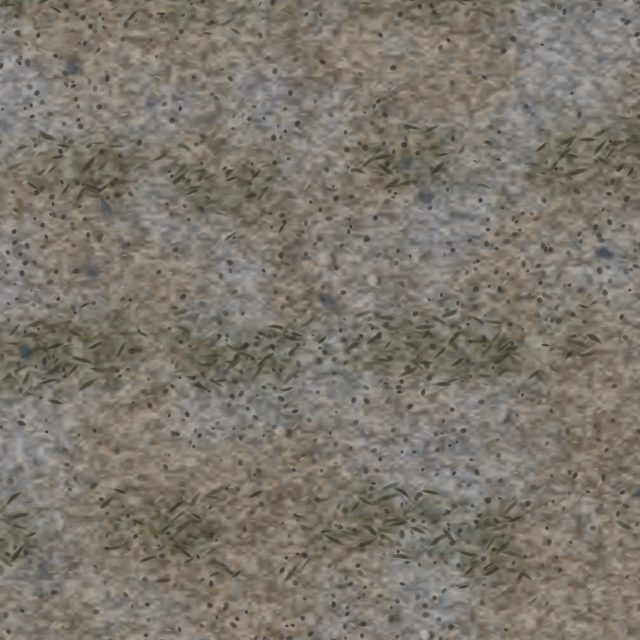
Write a Shadertoy shader that draws this texture.

```glsl
// Dry stony soil seen from above, with rows of sparse moss, dark pebbles and pale straw.
#define GRAIN_FREQ 78.0
#define GRAIN_CONTRAST 0.31
#define PEBBLE_CELLS 62.0
#define PEBBLE_DENSITY 0.20
#define FLECK_CELLS 58.0
#define BLADE_CELLS 44.0
#define ROW_SPACING 0.285
#define ROW_START 0.17
#define ROW_WIDTH 0.052
#define MOSS_STRENGTH 0.72

const vec3 WARM_SOIL = vec3(0.505, 0.468, 0.420);
const vec3 GREY_SOIL = vec3(0.525, 0.518, 0.515);
const vec3 MOSS = vec3(0.335, 0.325, 0.235);
const vec3 DARK_STONE = vec3(0.215, 0.200, 0.185);
const vec3 BLUE_STONE = vec3(0.220, 0.245, 0.290);
const vec3 STRAW = vec3(0.690, 0.660, 0.605);
const vec3 PALE_STONE = vec3(0.740, 0.725, 0.700);

vec3 hash3(vec2 p) {
    vec3 q = fract(p.xyx * vec3(0.1031, 0.1030, 0.0973));
    q += dot(q, q.yxz + 33.33);
    return fract((q.xxy + q.yzz) * q.zyx);
}

// Value noise, 0 to 1
float noise(vec2 p) {
    vec2 i = floor(p), f = fract(p);
    f = f * f * (3.0 - 2.0 * f);
    float low = mix(hash3(i).x, hash3(i + vec2(1, 0)).x, f.x);
    float high = mix(hash3(i + vec2(0, 1)).x, hash3(i + vec2(1, 1)).x, f.x);
    return mix(low, high, f.y);
}

float fbm(vec2 p) {
    float sum = 0.0, amp = 0.533;
    for (int i = 0; i < 4; i++) {
        sum += amp * noise(p);
        p = mat2(1.6, 1.2, -1.2, 1.6) * p + 17.3;
        amp *= 0.5;
    }
    return sum;
}

// Soft ellipses, one per cell; radii are in cells, tilt is the spread of angles
float scatter(vec2 p, float density, vec2 radii, float tilt, float seed) {
    vec2 cell = floor(p);
    float cover = 0.0;
    for (int y = -1; y <= 1; y++)
    for (int x = -1; x <= 1; x++) {
        vec2 id = cell + vec2(x, y);
        vec3 place = hash3(id + seed), form = hash3(id + seed + 71.0);
        float a = (form.x - 0.4) * tilt;
        vec2 d = mat2(cos(a), -sin(a), sin(a), cos(a)) * (p - id - place.xy);
        float r = length(d / (radii * mix(0.6, 1.25, form.y)));
        float present = smoothstep(-0.03, 0.03, density - place.z);
        cover = max(cover, present * mix(0.5, 1.0, form.z) * (1.0 - smoothstep(0.45, 1.3, r)));
    }
    return cover;
}

// Moss gathers along evenly spaced rows and breaks up into clumps
float mossMask(vec2 uv) {
    float y = uv.y + 0.05 * (noise(uv * 5.0 + 40.0) - 0.5);
    float d = mod(y - ROW_START + 0.5 * ROW_SPACING, ROW_SPACING) - 0.5 * ROW_SPACING;
    float row = exp(-d * d / (ROW_WIDTH * ROW_WIDTH));
    float clumps = smoothstep(0.32, 0.66, fbm(uv * vec2(8.0, 6.0) + 9.0));
    return row * clumps;
}

void mainImage(out vec4 fragColor, in vec2 fragCoord) {
    vec2 uv = fragCoord / iResolution.y;
    vec2 warped = uv + 0.006 * (vec2(noise(uv * 45.0), noise(uv * 45.0 + 30.0)) - 0.5);

    // Broad patches of warm earth and grey dust
    float dust = fbm(uv * 4.5 + 3.0);
    vec3 color = mix(WARM_SOIL, GREY_SOIL, smoothstep(0.32, 0.68, dust));
    color += 0.09 * (fbm(uv * 13.0 + 60.0) - 0.5);

    // Moss tint
    float moss = mossMask(uv);
    float tuft = smoothstep(0.15, 0.75, fbm(warped * vec2(32.0, 42.0)));
    color = mix(color, MOSS, MOSS_STRENGTH * moss * mix(0.45, 1.0, tuft));

    // Crumbly grain, slightly wider than tall
    vec2 g = warped * GRAIN_FREQ * vec2(0.85, 1.2);
    float grain = 0.5 * noise(g) + 0.5 * noise(g * 1.9 + 11.0) - 0.5;
    color += GRAIN_CONTRAST * grain;
    color += vec3(0.03, 0.0, -0.03) * (noise(uv * 65.0 + 90.0) - 0.5);

    // Straw flecks and blades of grass
    float fleck = scatter(warped * FLECK_CELLS, 0.26, vec2(0.42, 0.15), 1.6, 5.0);
    color = mix(color, STRAW, 0.50 * fleck * (1.0 - 0.6 * moss));
    float blade = scatter(warped * BLADE_CELLS, 0.75 * moss, vec2(0.62, 0.15), 1.7, 23.0);
    color = mix(color, MOSS * 0.60, 0.75 * blade);

    // Dark pebbles, crowded in some areas
    float crowd = smoothstep(0.30, 0.70, fbm(uv * 5.0 + 27.0)) + 0.5 * moss;
    float pebble = scatter(warped * PEBBLE_CELLS, PEBBLE_DENSITY * (0.3 + 1.3 * crowd),
                           vec2(0.30, 0.24), 3.0, 47.0);
    color = mix(color, DARK_STONE, 0.82 * pebble);

    // Rare larger stones: bluish, and pale ones with a shadow on the right
    float blue = scatter(warped * 11.0, 0.09, vec2(0.13, 0.19), 2.0, 83.0);
    color = mix(color, BLUE_STONE, 0.75 * blue * smoothstep(0.2, 0.6, noise(uv * 90.0) + 0.2));
    vec2 p = warped * 15.0;
    float shadow = scatter(p - vec2(0.12, -0.03), 0.035, vec2(0.14, 0.15), 2.0, 131.0);
    float pale = scatter(p, 0.035, vec2(0.14, 0.17), 2.0, 131.0);
    color = mix(color, DARK_STONE, 0.8 * shadow);
    color = mix(color, PALE_STONE, 0.85 * pale);

    fragColor = vec4(clamp(color, 0.0, 1.0), 1.0);
}
```
